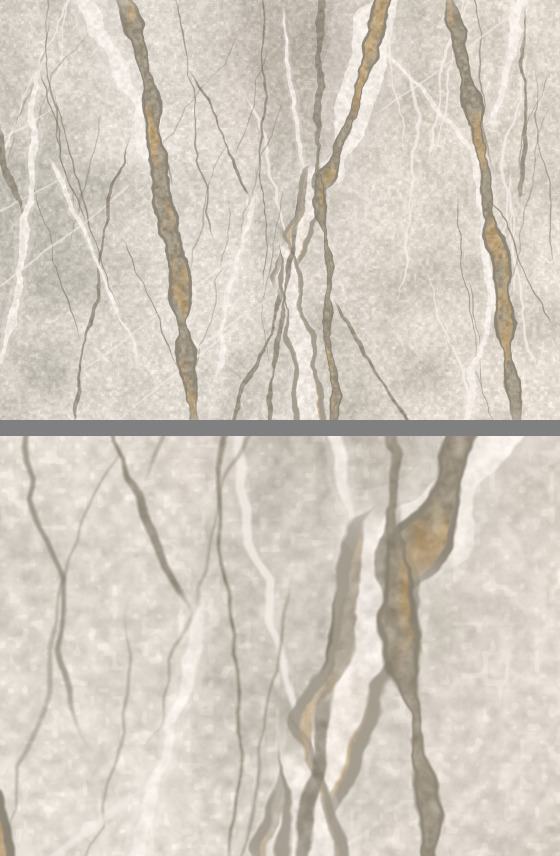
Top, the full canvas; bottom, a detail of the centre.
This texture is drawn by a Shadertoy shader. Its source:

```glsl
// Polished grey-beige marble with olive bands, cream veins and fine dark cracks.

const vec3 GREY_STONE = vec3(0.755, 0.735, 0.695);
const vec3 PALE_STONE = vec3(0.895, 0.868, 0.835);
const vec3 WARM_SHADE = vec3(0.69, 0.65, 0.61);
const vec3 CREAM      = vec3(0.97, 0.945, 0.92);
const vec3 OLIVE      = vec3(0.60, 0.56, 0.49);
const vec3 DARK_OLIVE = vec3(0.49, 0.46, 0.40);
const vec3 GOLD       = vec3(0.73, 0.61, 0.43);
const float SOFTNESS  = 0.0019;
const float RAGGED    = 0.012;
const float GRAIN     = 0.17;
const int CREAM_THREADS = 13;
const int DARK_HAIRS    = 24;
const int PALE_STREAKS  = 7;

float edgeNoise;   // roughens every vein outline
float fineNoise;   // mineral grain

float hash(vec2 p) {
    vec3 q = fract(p.xyx * 0.1031);
    q += dot(q, q.yzx + 33.33);
    return fract((q.x + q.y) * q.z);
}

float noise(vec2 p) {
    vec2 i = floor(p), f = fract(p);
    f = f * f * (3.0 - 2.0 * f);
    return mix(mix(hash(i), hash(i + vec2(1, 0)), f.x),
               mix(hash(i + vec2(0, 1)), hash(i + vec2(1, 1)), f.x), f.y);
}

float fbm(vec2 p, int octaves) {
    float sum = 0.0, amp = 0.5, total = 0.0;
    for (int i = 0; i < octaves; i++) {
        sum += amp * noise(p);
        total += amp;
        p = mat2(1.6, 1.2, -1.2, 1.6) * p + 17.3;
        amp *= 0.5;
    }
    return sum / total;
}

// Angular one-dimensional wandering
float zigzag(float s, float seed) {
    float sum = 0.0, amp = 0.5;
    for (int i = 0; i < 4; i++) {
        float k = floor(s);
        sum += amp * (mix(hash(vec2(k, seed)), hash(vec2(k + 1.0, seed)), s - k) - 0.5);
        s = s * 2.1 + 5.7;
        amp *= 0.5;
    }
    return sum;
}

// Coverage of a ragged vein from path.xy to path.zw; bend bows it sideways
float vein(vec2 p, vec4 path, float bend, float wander, float width) {
    vec2 dir = path.zw - path.xy;
    float len = length(dir);
    dir /= len;
    float seed = floor(dot(path, vec4(370, 910, 530, 170)));
    float s = dot(p - path.xy, dir), t = s / len;
    float across = dot(p - path.xy, vec2(-dir.y, dir.x));
    across -= bend * 4.0 * t * (1.0 - t) + wander * zigzag(s * 7.0 + 40.0, seed);
    across += edgeNoise * min(RAGGED, width * 1.8);
    float taper = smoothstep(0.0, 0.12, t) * smoothstep(1.0, 0.88, t);
    float w = width * (0.45 + 1.1 * noise(vec2(s * 15.0 + 40.0, seed))) * (0.3 + 0.7 * taper);
    return smoothstep(w + SOFTNESS, w - SOFTNESS, abs(across)) * taper;
}

void cream(inout vec3 col, vec2 p, vec4 path, float bend, float width) {
    float halo = vein(p, path, bend, 0.06, width * 2.2);
    float body = vein(p, path, bend, 0.06, width);
    col = mix(col, CREAM, 0.22 * halo);
    col = mix(col, CREAM + (fineNoise - 0.5) * 0.12, body * (0.72 + 0.28 * fineNoise));
}

void crack(inout vec3 col, vec2 p, vec4 path, float bend, float width) {
    col = mix(col, DARK_OLIVE + 0.06 + (fineNoise - 0.5) * 0.2,
              0.8 * vein(p, path, bend, 0.05, width));
}

void band(inout vec3 col, vec2 p, vec4 path, float bend, float width) {
    float rim = vein(p, path, bend, 0.04, width * 1.25);
    float core = vein(p, path, bend, 0.04, width * 0.85);
    float rust = smoothstep(0.5, 0.68, fbm(p * vec2(22.0, 9.0) + 3.0, 4));
    vec3 fill = mix(OLIVE, GOLD, rust * 0.8) + (fineNoise - 0.5) * 0.25;
    col = mix(col, mix(DARK_OLIVE + 0.03, fill, core), 0.9 * rim);
}

vec3 stone(vec2 p) {
    float cloud = 0.6 * fbm(p * 2.4 + 4.0, 5) + 0.4 * fbm(p * 9.0, 4);
    vec3 col = mix(GREY_STONE, PALE_STONE, smoothstep(0.27, 0.7, cloud + 0.13 * (p.x - 0.6)));
    vec2 shade = (p - vec2(0.7, 0.87)) / vec2(0.16, 0.2);
    col = mix(col, WARM_SHADE, 0.55 * exp(-dot(shade, shade)));
    col += vec3(0.008, 0.0, -0.008) * smoothstep(0.4, 1.1, p.x);
    col += (fineNoise - 0.5) * GRAIN;
    return col + 0.045 * smoothstep(0.66, 0.85, noise(p * 170.0));
}

// Thin veins scattered at random, running mostly downwards
void scatter(inout vec3 col, vec2 p) {
    for (int i = 0; i < CREAM_THREADS + DARK_HAIRS + PALE_STREAKS; i++) {
        float k = float(i);
        vec4 r = vec4(hash(vec2(k, 1)), hash(vec2(k, 2)), hash(vec2(k, 3)), hash(vec2(k, 4)));
        vec2 a = vec2(r.x * 1.4, 0.2 + r.y * 0.95);
        vec2 run = vec2((r.z - 0.5) * 0.4, -0.25 - 0.4 * r.w);
        if (i < CREAM_THREADS)
            col = mix(col, CREAM, 0.75 * vein(p, vec4(a, a + run), 0.0, 0.08, 0.0012 + 0.002 * r.w));
        else if (i < CREAM_THREADS + DARK_HAIRS)
            col = mix(col, DARK_OLIVE, (0.3 + 0.4 * r.z) * vein(p, vec4(a, a + run), 0.0, 0.06, 0.0008 + 0.001 * r.y));
        else
            col = mix(col, CREAM, 0.55 * vein(p, vec4(a, a - vec2(0.4, 0.15 + 0.2 * r.w)), 0.0, 0.02, 0.002));
    }
}

void mainImage(out vec4 fragColor, in vec2 fragCoord) {
    vec2 p = fragCoord / iResolution.y;
    edgeNoise = fbm(p * 38.0, 3) - 0.5;
    fineNoise = fbm(p * 110.0, 3);
    vec3 col = stone(p);
    scatter(col, p);

    // Secondary cracks
    crack(col, p, vec4(0.32, 0.70, 0.18, -0.06), -0.02, 0.004);
    crack(col, p, vec4(-0.02, 0.70, 0.06, 0.46), 0.0, 0.007);
    crack(col, p, vec4(0.63, 1.06, 0.62, 0.28), 0.0, 0.002);
    crack(col, p, vec4(0.45, 0.84, 0.61, 0.52), 0.0, 0.0025);
    crack(col, p, vec4(1.26, 1.0, 1.25, 0.5), 0.0, 0.004);
    crack(col, p, vec4(0.79, 0.30, 0.99, -0.05), 0.0, 0.004);

    // Cream veins
    cream(col, p, vec4(0.10, 0.90, -0.01, 0.08), 0.025, 0.009);
    cream(col, p, vec4(0.10, 0.64, 0.34, 0.12), 0.0, 0.004);
    cream(col, p, vec4(0.15, 1.06, 0.385, 0.58), 0.02, 0.017);
    cream(col, p, vec4(0.60, 0.56, 0.50, 0.08), 0.0, 0.005);
    cream(col, p, vec4(0.67, 1.0, 0.72, 0.57), 0.0, 0.0035);
    cream(col, p, vec4(0.88, 0.90, 1.13, 0.62), 0.02, 0.004);
    cream(col, p, vec4(1.24, 1.05, 1.16, 0.68), 0.0, 0.009);
    cream(col, p, vec4(1.14, 0.68, 1.16, 0.34), -0.01, 0.012);
    cream(col, p, vec4(1.15, 0.42, 1.22, 0.04), 0.01, 0.005);
    cream(col, p, vec4(1.16, 0.40, 1.11, -0.06), 0.0, 0.007);

    // Central forked vein: cream flanks around a dark core
    crack(col, p, vec4(0.75, 0.62, 0.53, -0.06), 0.015, 0.006);
    band(col, p, vec4(0.76, 0.62, 0.66, 0.30), 0.0, 0.019);
    cream(col, p, vec4(0.76, 0.62, 0.66, 0.30), 0.0, 0.012);
    band(col, p, vec4(0.68, 0.46, 0.75, -0.06), 0.0, 0.022);
    cream(col, p, vec4(0.68, 0.46, 0.75, -0.06), 0.0, 0.017);
    crack(col, p, vec4(0.71, 0.50, 0.64, -0.06), -0.01, 0.005);
    cream(col, p, vec4(0.935, 1.08, 0.755, 0.54), 0.012, 0.033);
    band(col, p, vec4(0.93, 1.08, 0.755, 0.52), 0.012, 0.014);
    crack(col, p, vec4(0.78, 1.08, 0.76, 0.50), -0.01, 0.008);
    band(col, p, vec4(0.755, 0.64, 0.81, -0.08), 0.0, 0.008);

    // Long olive bands
    band(col, p, vec4(0.275, 1.08, 0.465, -0.08), 0.03, 0.015);
    band(col, p, vec4(1.06, 1.08, 1.245, -0.08), 0.015, 0.015);

    fragColor = vec4(clamp(col, 0.0, 1.0), 1.0);
}
```
